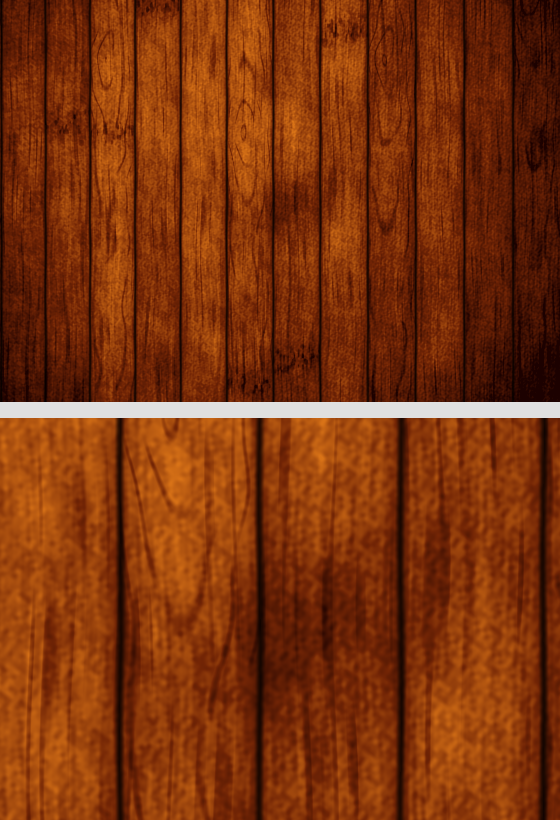
Top, the full canvas; bottom, a detail of the centre.
A WebGL 1 fragment shader for this texture:

```glsl
precision highp float;
// Twelve upright stained planks, slightly wider toward the right, split by dark grooves.
// One tone value sums lamp light, plank shade, mottling, fibres, arched grain and
// scorched bands; a three-colour ramp then turns that tone into wood.
uniform vec2 u_resolution;

const vec3 DARK  = vec3(0.11, 0.005, 0.0);
const vec3 AMBER = vec3(0.45, 0.145, 0.02);
const vec3 HONEY = vec3(0.85, 0.45, 0.09);

const float FIRST_EDGE = 0.0026;      // left edge of plank 0
const float PLANK_WIDTH = 0.0783;     // width at the left, in canvas widths
const float WIDENING = 0.000434;      // quadratic growth of the edge positions
const float GROOVE_EDGE = 0.0036;
const float GROOVE_FLOOR = 0.30;      // brightness left in the groove
const float GROOVE_SHADE = 0.006;

const vec2 LAMP = vec2(0.38, 0.70);
const float LAMP_LEVEL = 0.79;
const float LAMP_FALLOFF = 1.2;
const float CORNER_SHADE = 0.28;
const float PLANK_CONTRAST = 0.045;
const float MOTTLE = 0.46;
const float PATCH = 0.16;
const float FIBRE = 0.26;
const float SPECK = 0.22;
const float STREAK = 0.20;
const float GRAIN_LINE = 0.24;
const float SCORCH = 0.42;
const vec2 STAIN_CENTRE = vec2(0.51, 0.47);
const float STAIN = 0.24;

float hash(vec2 p) {
  return fract(sin(dot(p, vec2(127.1, 311.7))) * 4375.85);
}

float noise(vec2 p) {
  vec2 c = floor(p), f = fract(p);
  f = f * f * (3.0 - 2.0 * f);
  return mix(mix(hash(c), hash(c + vec2(1.0, 0.0)), f.x),
             mix(hash(c + vec2(0.0, 1.0)), hash(c + 1.0), f.x), f.y);
}

float fbm(vec2 p) {
  float sum = 0.0, gain = 0.5;
  for (int i = 0; i < 4; i++) {
    sum += gain * noise(p);
    p = mat2(1.68, 1.26, -1.26, 1.68) * p + 7.3;
    gain *= 0.5;
  }
  return sum / 0.9375;
}

// Arched grain around a narrow eye, on every third plank
float archedGrain(float across, vec2 p, float plank, float aspect) {
  float figured = 1.0 - step(0.5, abs(mod(plank, 3.0) - 2.0));
  float dy = p.y - (0.67 + 0.06 * abs(plank - 5.0)) * aspect;
  float sway = 0.04 * sin(p.y * 31.0 + plank) + 0.015 * sin(p.y * 83.0);
  vec2 q = vec2(across + sway + 0.1, dy * 4.6 / (1.0 + 6.0 * abs(dy)));
  float rings = length(q) * 6.5 + 0.5 * noise(p * vec2(40.0, 18.0));
  float line = 1.0 - smoothstep(0.01, 0.14, abs(fract(rings) - 0.5));
  return figured * line * smoothstep(0.15, 0.6, noise(p * vec2(50.0, 25.0) + 9.0));
}

// Ragged dark band where a plank has a node; some planks have none
float scorchedBand(vec2 uv, vec2 p, float plank) {
  float present = step(0.5, plank) * step(plank, 7.5) * step(0.5, abs(plank - 4.0));
  float height = plank < 2.5 ? 0.71 - 0.02 * plank
               : abs(plank - 5.0) > 1.5 ? 1.035 - 0.015 * plank
               : 0.06 * plank - 0.25;
  float offset = uv.y - height + 0.03 * (noise(p * 90.0) - 0.5);
  float band = exp(-pow(offset / 0.034, 2.0));
  float strokes = smoothstep(0.45, 0.8, noise(p * vec2(270.0, 110.0) + plank));
  return present * band * (0.25 + 0.75 * strokes);
}

void main() {
  vec2 uv = gl_FragCoord.xy / u_resolution;
  vec2 p = gl_FragCoord.xy / u_resolution.x;

  // Plank index and position across it, from the quadratic edge spacing
  float x = uv.x - FIRST_EDGE + 0.0004 * sin(p.y * 37.0 + 9.0 * uv.x);
  float root = sqrt(PLANK_WIDTH * PLANK_WIDTH + 4.0 * WIDENING * x);
  float index = (root - PLANK_WIDTH) / (2.0 * WIDENING);
  float plank = floor(index);
  float across = fract(index) - 0.5;
  float fromGroove = (across < 0.0 ? across + 0.5 : across - 0.5) * root;
  vec2 local = p + plank * vec2(0.37, 0.53);

  // Broad light and shade
  vec2 d = (uv - LAMP) * vec2(1.25, 0.85);
  float tone = LAMP_LEVEL * exp(-LAMP_FALLOFF * dot(d, d));
  float corner = length((uv - 0.5) * vec2(1.0, 0.85));
  tone -= CORNER_SHADE * smoothstep(0.38, 0.68, corner);
  tone += PLANK_CONTRAST * cos(2.6 * (plank - 2.0));
  vec2 s = (uv - STAIN_CENTRE) / vec2(0.085, 0.08);
  tone -= STAIN * exp(-dot(s, s)) * (0.5 + noise(p * 30.0));

  // Mottling and small patches
  float mottle = 0.6 * fbm(local * vec2(15.0, 14.0)) + 0.4 * fbm(p * 10.0);
  tone += MOTTLE * (mottle - 0.5) + PATCH * (fbm(local * vec2(70.0, 55.0)) - 0.5);

  // Fibres, sparse dark streaks and rotated speckle
  float bend = 0.002 * sin(p.y * 23.0 + plank * 2.0);
  vec2 strand = local + vec2(bend, 0.0);
  float fibre = 0.6 * noise(strand * vec2(390.0, 22.0)) + 0.4 * noise(strand * vec2(190.0, 9.0));
  float streak = smoothstep(0.62, 0.92, noise(strand * vec2(250.0, 11.0) + 31.0));
  vec2 turned = mat2(0.8, 0.6, -0.6, 0.8) * local;
  tone += FIBRE * (fibre - 0.5) - STREAK * streak;
  tone += SPECK * (noise(turned * 310.0) - 0.5);
  tone -= GRAIN_LINE * archedGrain(across, p, plank, u_resolution.y / u_resolution.x);
  tone -= SCORCH * scorchedBand(uv, p, plank);

  // Grooves: soft shade, faint rim on the right side, dark core
  float gap = abs(fromGroove);
  tone *= 1.0 - 0.45 * exp(-gap / GROOVE_SHADE);
  tone += 0.06 * exp(-pow((fromGroove - 0.006) / 0.0015, 2.0));
  tone = clamp(tone, 0.0, 1.0);
  vec3 wood = mix(mix(DARK, AMBER, min(tone * 2.0, 1.0)), HONEY, max(tone * 2.0 - 1.0, 0.0));
  wood *= mix(GROOVE_FLOOR, 1.0, smoothstep(0.0, GROOVE_EDGE, gap));
  gl_FragColor = vec4(wood, 1.0);
}
```
